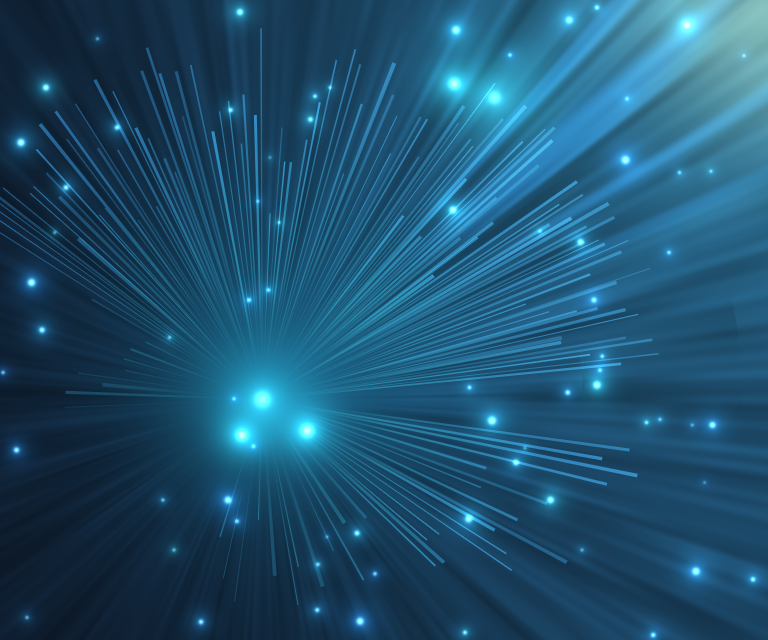
Reproduce this background procedurally as a WebGL 1 fragment shader.

```glsl
precision highp float;
// Burst of thin fibre-like light rays fanning out of a teal core on deep navy,
// with a pale glow in the upper right corner and scattered glowing sparks.
// Rays are jittered angular fans; faint streaks are noise in polar coordinates.

uniform vec2 u_resolution;

const float TAU = 6.28319;
const vec2 CORE = vec2(0.41, 0.376);

float hash(float n) {
  return fract(sin(n * 12.9898 + 4.137) * 43758.5);
}

float gauss(vec2 d, float radius) {
  return exp(-dot(d, d) / (radius * radius));
}

// Value noise over turn (wrapping after count cells) and radius.
float polarNoise(float turn, float r, float count) {
  float x = turn * count;
  float y = r * 4.0;
  float a = mod(floor(x), count);
  float b = mod(floor(x) + 1.0, count);
  float row = floor(y) * 7.31 + count;
  vec2 f = vec2(fract(x), fract(y));
  f = f * f * (3.0 - 2.0 * f);
  float near = mix(hash(a + row), hash(b + row), f.x);
  float far = mix(hash(a + row + 7.31), hash(b + row + 7.31), f.x);
  return mix(near, far, f.y);
}

// One ray from the origin of q, widening and brightening toward its cut end.
float ray(vec2 q, float angle, float start, float end, float halfWidth, float px) {
  vec2 dir = vec2(cos(angle), sin(angle));
  float along = dot(q, dir);
  float across = abs(q.x * dir.y - q.y * dir.x);
  float t = clamp(along / end, 0.0, 1.0);
  float w = halfWidth * mix(0.35, 1.0, t);
  float body = clamp((w - across) / px + 0.5, 0.0, 1.0);
  float tip = clamp((end - along) / px + 0.5, 0.0, 1.0);
  return body * tip * smoothstep(start, start + 0.16, along) * mix(0.4, 1.0, t);
}

// Evenly spread, jittered rays between two angles given in degrees.
float fan(vec2 q, float fromDeg, float toDeg, float count, float reach, float seed, float px) {
  float sum = 0.0;
  for (int i = 0; i < 50; i++) {
    float k = float(i);
    if (k >= count) break;
    float id = k + seed;
    float spread = (k + 0.1 + 0.8 * hash(id)) / count;
    float angle = radians(mix(fromDeg, toDeg, spread));
    float end = reach * mix(0.42, 1.0, sqrt(hash(id + 31.7)));
    float start = 0.02 + 0.2 * end * hash(id + 57.1);
    float bold = hash(id + 83.3);
    sum += ray(q, angle, start, end, mix(0.0008, 0.0033, bold * bold), px)
         * mix(0.4, 1.0, hash(id + 11.9));
  }
  return sum;
}

// Bright core inside a soft coloured halo.
vec3 spark(vec2 d, float size, vec3 halo, float power) {
  vec3 hot = vec3(0.65, 0.95, 0.95) * gauss(d, size);
  return power * (hot + halo * (0.6 * gauss(d, size * 2.6) + 0.4 * gauss(d, size * 6.0)));
}

vec3 backdrop(vec2 p, float aspect) {
  vec3 navy = vec3(0.055, 0.115, 0.185);
  vec3 steel = vec3(0.11, 0.29, 0.42);
  vec3 sky = vec3(0.17, 0.45, 0.58);
  vec3 pale = vec3(0.52, 0.75, 0.74);
  float lift = smoothstep(0.1, 1.25, p.x) * 0.85 + 0.3 * p.y * smoothstep(0.0, 0.6, p.x + 0.2);
  vec3 col = mix(navy, steel, clamp(lift, 0.0, 1.0));
  vec2 corner = p - vec2(aspect, 1.0);
  col = mix(col, sky, 0.9 * gauss(corner, 0.5));
  col = mix(col, pale, gauss(corner, 0.19));
  // Teal light around the core, and a small patch in the upper middle.
  col += vec3(0.01, 0.11, 0.15) * gauss(p - CORE - vec2(0.06, 0.08), 0.3);
  col += vec3(0.03, 0.19, 0.20) * gauss(p - CORE, 0.13);
  return col + vec3(0.03, 0.15, 0.14) * gauss(p - vec2(0.78, 0.86), 0.09);
}

void main() {
  float px = 1.0 / u_resolution.y;
  float aspect = u_resolution.x * px;
  vec2 p = gl_FragCoord.xy * px;
  vec2 q = p - CORE;
  float r = length(q);
  float turn = atan(q.y, q.x) / TAU;
  vec3 col = backdrop(p, aspect);

  // Faint radial streaks, with stronger blue beams toward the upper right.
  float fine = polarNoise(turn, r, 360.0) * 0.5 + polarNoise(turn, r, 110.0) * 0.5;
  col *= 1.0 + 0.55 * (fine - 0.5) * smoothstep(0.06, 0.35, r);
  float sector = exp(-pow((turn - 0.11) / 0.045, 2.0)) * smoothstep(0.25, 0.5, r);
  col += vec3(0.04, 0.15, 0.25) * sector * smoothstep(0.5, 0.9, polarNoise(turn, r * 0.4, 150.0));

  // Ray fans: dense above the core, sparse below and to the left.
  float rays = fan(q, 5.0, 55.0, 48.0, 0.64, 10.0, px);
  rays += fan(q, 55.0, 105.0, 28.0, 0.58, 110.0, px);
  rays += fan(q, 105.0, 148.0, 32.0, 0.59, 210.0, px) * 0.85;
  rays += fan(q, -46.0, -6.0, 16.0, 0.62, 310.0, px);
  rays += fan(q, -112.0, -46.0, 12.0, 0.33, 410.0, px) * 0.6;
  rays += fan(q, 148.0, 185.0, 9.0, 0.32, 510.0, px) * 0.4;
  vec3 rayTint = mix(vec3(0.12, 0.56, 0.66), vec3(0.14, 0.46, 0.74), smoothstep(0.1, 0.5, r));
  col += rayTint * min(rays, 1.2) * (1.0 - col);

  // Scattered sparks, blue to teal, mostly small.
  for (int i = 0; i < 70; i++) {
    float id = float(i) + 700.0;
    vec2 place = vec2(hash(id) * aspect, hash(id + 171.3));
    float s = hash(id + 293.7);
    vec3 halo = mix(vec3(0.05, 0.25, 0.5), vec3(0.08, 0.45, 0.5), hash(id + 397.1));
    col += spark(p - place, mix(0.0025, 0.0055, s * s), halo, mix(0.25, 0.95, s));
  }

  // Main lights: the core, its two neighbours, and the upper pair.
  vec3 teal = vec3(0.1, 0.55, 0.6);
  col += spark(q, 0.011, teal, 0.65);
  col += spark(p - vec2(0.48, 0.327), 0.008, teal, 1.0);
  col += spark(p - vec2(0.378, 0.32), 0.007, teal, 1.0);
  col += spark(p - vec2(0.71, 0.869), 0.007, teal, 0.95);
  col += spark(p - vec2(0.773, 0.847), 0.009, teal, 0.5);
  gl_FragColor = vec4(min(col, 1.0), 1.0);
}
```
